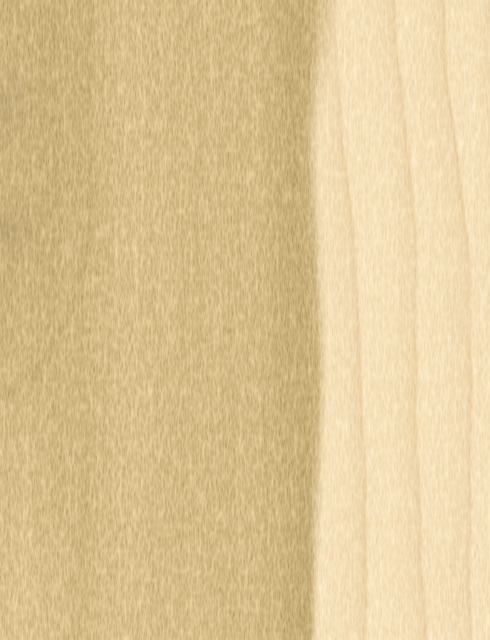
This texture is drawn by a WebGL 2 fragment shader. Its source:

```glsl
#version 300 es
precision highp float;
// Planed board: olive heartwood on the left, cream sapwood on the right.
// Broad bands are gaussians and layered sines; fibres and pores are cellular
// noise stretched along the grain; growth rings are leaning one-sided ramps.

uniform vec2 u_resolution;
out vec4 fragColor;

const vec3 HEART_DARK = vec3(0.72, 0.62, 0.405);
const vec3 HEART_LIGHT = vec3(0.90, 0.80, 0.60);
const vec3 SAP_DARK = vec3(0.91, 0.80, 0.625);
const vec3 SAP_LIGHT = vec3(0.99, 0.925, 0.78);
const vec3 KNOT_TINT = vec3(0.70, 0.61, 0.44);

vec2 hash2(vec2 p) {
    vec3 q = fract(p.xyx * vec3(0.1031, 0.1030, 0.0973));
    q += dot(q, q.yzx + 33.33);
    return fract((q.xx + q.yz) * q.zy);
}

// Cellular noise: x = distance to the nearest point, y = random id of that point
vec2 cellular(vec2 p) {
    vec2 cell = floor(p);
    vec2 nearest = vec2(9.0, 0.0);
    for (int j = -1; j <= 1; j++) {
        for (int i = -1; i <= 1; i++) {
            vec2 c = cell + vec2(i, j);
            float d = length(c + hash2(c) - p);
            if (d < nearest.x) nearest = vec2(d, hash2(c + 71.0).x);
        }
    }
    return nearest;
}

float band(float x, float centre, float width) {
    float d = (x - centre) / width;
    return exp(-d * d);
}

// Sum of sines across the grain, drifting slowly along it
float streaks(vec2 p) {
    float sum = 0.0, amp = 0.5, freq = 38.0;
    for (int i = 0; i < 5; i++) {
        float k = float(i);
        sum += amp * sin(p.x * freq + 1.3 * sin(p.y * (2.1 + k) + k * 2.4) + k * 4.1);
        freq *= 1.83;
        amp *= 0.72;
    }
    return sum;
}

// Fine vertical fibres, centred on zero
float fibres(vec2 p) {
    float coarse = cellular(p * vec2(150.0, 36.0)).x;
    float fine = cellular(p * vec2(235.0, 85.0) + 17.0).x;
    return coarse + fine - 0.92;
}

// Short dark dashes, present in a share of the cells
float pores(vec2 p, float share) {
    vec2 c = cellular(p * vec2(125.0, 42.0) + 53.0);
    return (1.0 - smoothstep(0.08, 0.32, c.x)) * step(c.y, share);
}

// Growth rings: x = shade building up to each ring, y = the thin ring line
vec2 growthRings(vec2 p) {
    vec2 shade = vec2(0.0);
    float lean = 0.046 * smoothstep(0.0, 0.45, 1.0 - p.y) + 0.012 * (1.0 - p.y);
    for (int i = 0; i < 4; i++) {
        float k = float(i);
        float x = 0.682 + 0.128 * k - 0.008 * k * k + lean;
        x += 0.005 * sin(p.y * 7.0 + k * 2.3) + 0.0012 * sin(p.y * 31.0 + k);
        float d = p.x - x;
        float edge = 1.0 - smoothstep(-0.002, 0.006, d);
        shade += vec2(exp(min(d, 0.0) / 0.04) * edge, band(d, 0.0, 0.0045));
    }
    return shade;
}

// Clouded oval with faint curls inside
float knot(vec2 p, vec2 centre, vec2 radius) {
    vec2 d = (p - centre) / radius;
    d += 0.18 * sin(d.yx * 3.1 + vec2(0.6, 2.0));
    float r = length(d);
    return (1.0 - smoothstep(0.25, 1.25, r)) * (0.72 + 0.28 * sin(r * 9.0 + d.x * 2.0));
}

// Brightness of the heartwood, 0 to 1, without fibres
float heartTone(vec2 p) {
    float t = 0.66 + 0.055 * streaks(p);
    t += 0.15 * band(p.x, 0.27, 0.05) + 0.06 * band(p.x, 0.43, 0.05);
    t -= 0.24 * band(p.x, 0.61, 0.05) + 0.10 * band(p.x, 0.165, 0.03);
    t -= 0.13 * band(p.x, 0.534 + 0.004 * sin(p.y * 9.0), 0.005) * band(p.y, 0.35, 0.3);
    t += 0.16 * band(p.x, 0.05, 0.12) * (1.0 - smoothstep(0.05, 0.38, p.y));
    // Arched ring round the knots: straight above, closing in below
    float drop = max(0.74 - p.y, 0.0) / 0.358;
    float arch = length(vec2(p.x / 0.182, drop)) - 1.0 + 0.012 * sin(p.y * 17.0);
    t -= 0.13 * (1.0 - smoothstep(-0.35, 0.12, arch));
    t -= 0.17 * band(arch, 0.0, 0.035);
    t -= 0.07 * band(arch, -0.52, 0.07);
    return t;
}

void main() {
    vec2 uv = gl_FragCoord.xy / u_resolution;
    vec2 p = uv + vec2(0.004 * sin(uv.y * 5.0 + uv.x * 6.0), 0.0);
    float fibre = fibres(p);
    float drift = cellular(p * vec2(55.0, 3.5) + 29.0).x - 0.45;

    // Heartwood with its knots
    float heart = heartTone(p) + 0.52 * fibre + 0.14 * drift - 0.24 * pores(p, 0.45);
    vec3 heartColor = mix(HEART_DARK, HEART_LIGHT, heart);
    float knots = knot(uv, vec2(0.012, 0.845), vec2(0.05, 0.065))
                + knot(uv, vec2(0.025, 0.645), vec2(0.058, 0.05));
    heartColor = mix(heartColor, KNOT_TINT + 0.07 * fibre, 0.5 * knots);

    // Sapwood with its rings
    vec2 ring = growthRings(p);
    float sap = 0.76 - 0.36 * ring.x - 0.20 * ring.y + 0.03 * streaks(p + 0.37);
    sap += 0.45 * fibre + 0.12 * drift - 0.16 * pores(p, 0.3);
    vec3 sapColor = mix(SAP_DARK, SAP_LIGHT, sap);

    // The border is crisp low down and softer toward the top
    float border = 0.64 + 0.016 * band(uv.y, 0.47, 0.2) + 0.028 * smoothstep(0.75, 1.0, uv.y);
    float blur = 0.012 + 0.02 * uv.y * uv.y;
    float sapwood = smoothstep(border - blur, border + blur, p.x + 0.006 * drift);
    fragColor = vec4(clamp(mix(heartColor, sapColor, sapwood), 0.0, 1.0), 1.0);
}
```
